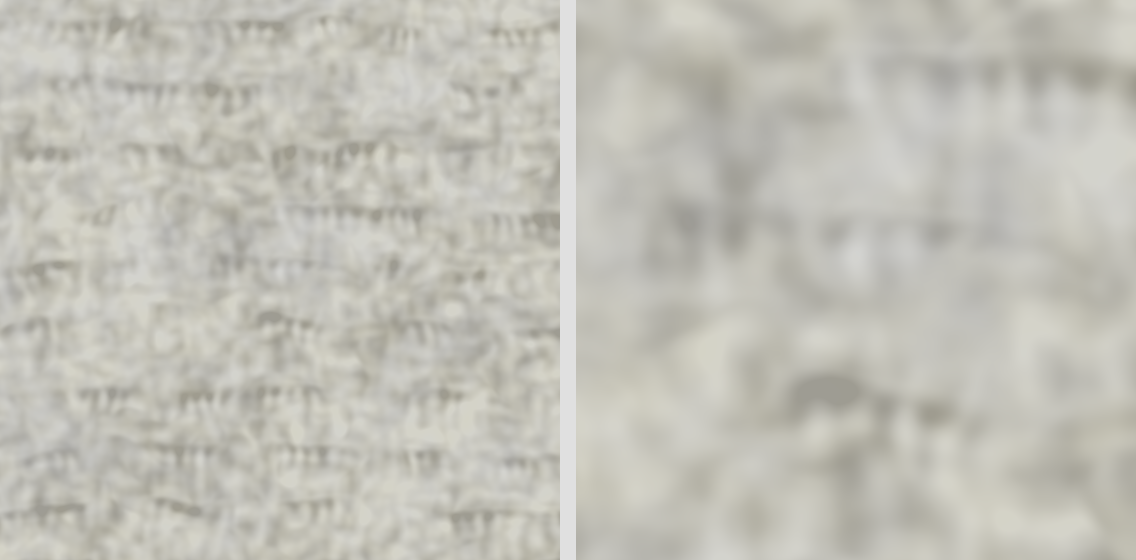
Left, the full canvas; right, a detail of the centre.
Reproduce this texture procedurally as a WebGL 1 fragment shader.

```glsl
precision highp float;
// Soft, blurry, pale woven cloth with broken rows of short threads.
uniform vec2 u_resolution;

vec2 hashGradient(vec2 cell) {
  vec3 q = fract(cell.xyx * vec3(0.1031, 0.1030, 0.0973));
  q += dot(q, q.yzx + 33.33);
  float angle = 6.2832 * fract((q.x + q.y) * q.z);
  return vec2(cos(angle), sin(angle));
}

// Gradient noise, roughly -0.7 to 0.7
float noise(vec2 p) {
  vec2 cell = floor(p);
  vec2 f = p - cell;
  vec2 u = f * f * f * (f * (f * 6.0 - 15.0) + 10.0);
  vec2 e = vec2(1.0, 0.0);
  float a = dot(hashGradient(cell), f);
  float b = dot(hashGradient(cell + e.xy), f - e.xy);
  float c = dot(hashGradient(cell + e.yx), f - e.yx);
  float d = dot(hashGradient(cell + e.xx), f - e.xx);
  return mix(mix(a, b, u.x), mix(c, d, u.x), u.y);
}

// Short interlaced strokes, some running across and some upright
float strokes(vec2 p) {
  float across = noise(p * vec2(20.0, 37.0) + 7.3);
  float upright = noise(p * vec2(38.0, 21.0) + 31.7);
  float direction = smoothstep(-0.15, 0.15, noise(p * 15.0 + 53.1));
  return mix(across, upright, direction);
}

// Shadowed row edges with a comb of upright threads hanging below them
float combRows(vec2 p) {
  float row = p.y * 9.3 + 0.45 * noise(p * 3.0 + 11.9) + 0.15 * noise(p * 9.0 + 83.2);
  float below = 1.0 - fract(row);
  float patches = smoothstep(-0.2, 0.12, noise(vec2(p.x * 8.0, floor(row) * 3.7 + 0.4)));
  float edge = smoothstep(0.02, 0.16, below) * (1.0 - smoothstep(0.18, 0.36, below));
  float hang = smoothstep(0.06, 0.22, below) * (1.0 - smoothstep(0.25, 0.65, below));
  float ledge = smoothstep(0.6, 0.82, below) * (1.0 - smoothstep(0.84, 1.0, below));
  float threads = sin(6.2832 * p.x * 34.0 + 6.0 * noise(p * 9.0 + 2.6));
  return patches * (0.75 * hang * threads - 1.5 * edge + 0.5 * ledge);
}

void main() {
  vec2 p = gl_FragCoord.xy / u_resolution;
  vec2 bend = vec2(noise(p * 14.0 + 3.1), noise(p * 14.0 + 71.4));
  vec2 cloth = p + 0.007 * bend;

  // Worn patches are smoother and cooler
  float worn = smoothstep(-0.1, 0.4, noise(p * 6.0 + 17.2) + 0.2 * (p.y - p.x));
  float relief = 2.9 * strokes(cloth) + 1.5 * noise(cloth * 34.0 + 91.3);
  relief += 1.25 * combRows(cloth);

  float mottle = 1.4 * noise(p * 4.0 + 23.8) + 1.7 * noise(p * 12.0 + 47.5);
  float grain = 0.3 * noise(p * 70.0 + 5.9);
  float tone = relief * mix(1.0, 0.7, worn) + mottle + grain + 0.15 * worn + 0.3;
  tone *= tone < 0.0 ? 1.25 : 1.0;
  tone = clamp(tone, -3.2, 1.9);

  vec3 color = vec3(0.752, 0.746, 0.709) + tone * vec3(0.041, 0.042, 0.043);

  // Warm fibres and cool worn areas
  float warmth = 0.6 * noise(p * 5.0 + 63.7) + 1.0 * noise(cloth * 28.0 + 37.1);
  warmth += 0.15 - 0.7 * worn;
  color += warmth * vec3(0.004, 0.0, -0.021);
  gl_FragColor = vec4(color, 1.0);
}
```
